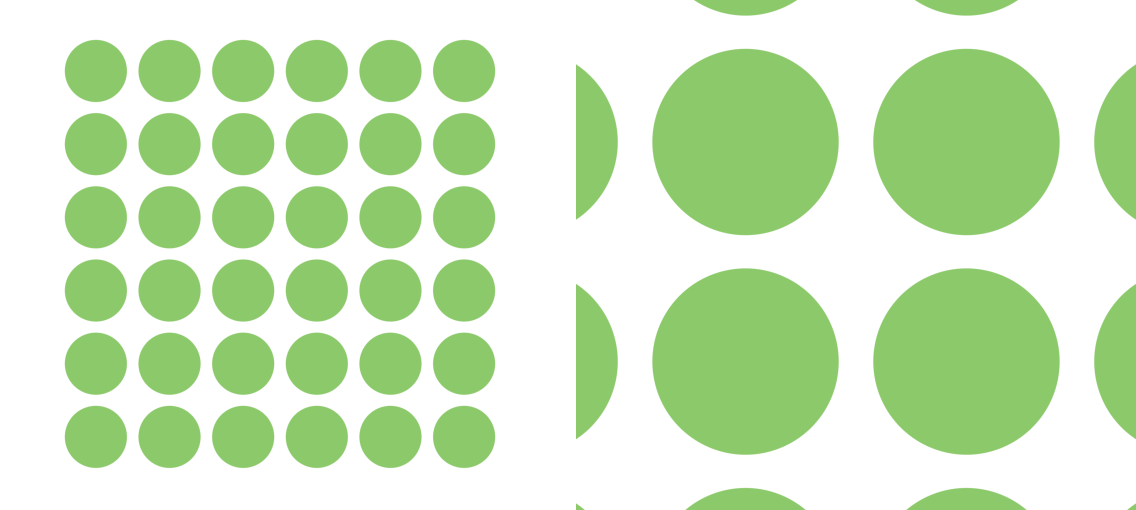
Left: the whole. Right: its middle third, enlarged.
Reproduce this pattern procedurally as a WebGL 2 fragment shader.

```glsl
#version 300 es
precision highp float;
// Six by six grid of flat green discs centred on white.

uniform vec2 u_resolution;
out vec4 fragColor;

void main() {
    // Canvas heights, measured from the centre of the grid
    float pixel = 1.0 / u_resolution.y;
    vec2 p = (gl_FragCoord.xy - 0.5 * u_resolution) * pixel - vec2(0.0, 0.0021);

    // Nearest disc centre, limited to six columns and six rows
    vec2 pitch = vec2(0.1444, 0.1435);
    vec2 cell = clamp(floor(p / pitch), -3.0, 2.0) + 0.5;

    // Disc with a soft edge about one pixel wide
    float disc = length(p - cell * pitch) - 0.0609;
    float coverage = 1.0 - smoothstep(-0.75 * pixel, 0.75 * pixel, disc);

    vec3 white = vec3(1.0);
    vec3 green = vec3(0.55, 0.79, 0.42);
    fragColor = vec4(mix(white, green, coverage), 1.0);
}
```
